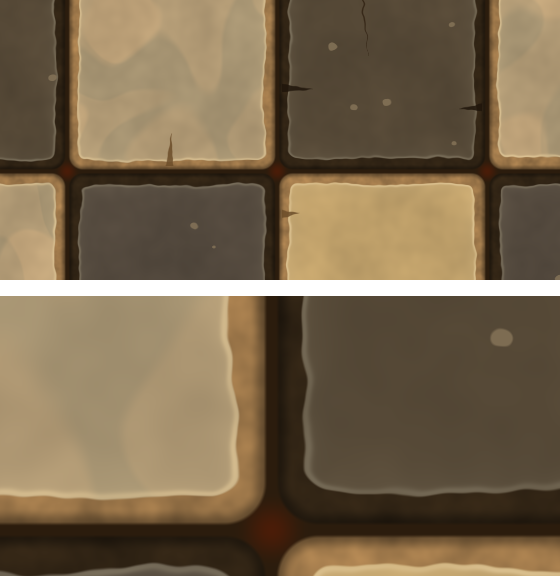
Top, the full canvas; bottom, a detail of the centre.
Reproduce this texture procedurally as a WebGL 1 fragment shader.

```glsl
precision highp float;
// Worn checkerboard of bevelled stone tiles, pale and dark, with chips, specks and cracks.
uniform vec2 u_resolution;

const float PITCH = 0.75;               // tile size, in canvas heights
const vec2 ORIGIN = vec2(0.24, 0.388);  // one grout crossing
const vec3 GROUT = vec3(0.17, 0.11, 0.05);
const vec3 RUST = vec3(0.29, 0.11, 0.03);
const vec3 PEBBLE = vec3(0.53, 0.46, 0.35);

float hash(vec2 p) {
  return fract(sin(dot(p, vec2(127.1, 311.7))) * 4375.85);
}

vec2 gradient(vec2 p) {
  float angle = 6.2832 * hash(p);
  return vec2(cos(angle), sin(angle));
}

// Gradient noise, roughly -0.7 to 0.7
float noise(vec2 p) {
  vec2 i = floor(p), f = fract(p);
  vec2 u = f * f * f * (f * (f * 6.0 - 15.0) + 10.0);
  vec2 e = vec2(1.0, 0.0);
  float low = mix(dot(gradient(i), f), dot(gradient(i + e), f - e), u.x);
  float high = mix(dot(gradient(i + e.yx), f - e.yx), dot(gradient(i + 1.0), f - 1.0), u.x);
  return mix(low, high, u.y);
}

float fbm(vec2 p) {
  return noise(p) + 0.5 * noise(p * 2.1 + 7.3) + 0.25 * noise(p * 4.3 + 3.1);
}

float roundBox(vec2 p, float halfSize, float radius) {
  vec2 d = abs(p) - halfSize + radius;
  return length(max(d, 0.0)) + min(max(d.x, d.y), 0.0) - radius;
}

float cover(float d, float soft) {
  return 1.0 - smoothstep(-soft, soft, d);
}

// Tapered notches cut inward from some of the four sides
float chips(vec2 q, vec2 cell, float soft) {
  float mask = 0.0;
  for (int i = 0; i < 4; i++) {
    vec2 seed = cell * 3.7 + float(i) * 11.3;
    float len = mix(0.07, 0.19, hash(seed + 1.0));
    float along = (q.x + 0.475) / len;
    float bend = 0.02 * (hash(seed + 4.0) - 0.5) * along;
    float across = abs(q.y - 0.7 * (hash(seed + 2.0) - 0.5) - bend + 0.006 * noise(q * 30.0));
    float notch = cover(across - 0.018 * (1.0 - along), soft) * step(0.0, along) * step(along, 1.0);
    mask = max(mask, notch * step(hash(seed + 3.0), 0.4));
    q = vec2(-q.y, q.x);
  }
  return mask;
}

// Scattered pale pebbles set into a tile
float specks(vec2 q, vec2 cell, float soft) {
  float mask = 0.0;
  for (int i = 0; i < 5; i++) {
    vec2 seed = cell * 5.1 + float(i) * 7.9;
    vec2 center = 0.88 * (vec2(hash(seed), hash(seed + 2.3)) - 0.5);
    float radius = mix(0.008, 0.024, hash(seed + 5.7));
    vec2 d = (q - center) * vec2(1.0, 1.2);
    mask = max(mask, cover(length(d) - radius + 0.008 * noise(q * 35.0), soft));
  }
  return mask;
}

// Thin wandering crack running down from the upper edge
float crack(vec2 q, float soft) {
  float path = -0.085 - 0.1 * (q.y - 0.2) + 0.02 * noise(vec2(q.y * 22.0, 4.5));
  float width = 0.0035 * smoothstep(0.05, 0.25, q.y);
  return cover(abs(q.x - path) - width, soft) * step(0.05, q.y);
}

// Face colour: marbled or plain, pale or dark
vec3 faceColor(vec2 p, float pale, float variant, float lower) {
  float cloud = fbm(p * 3.0);
  vec2 warp = p + 0.25 * vec2(noise(p * 2.2), noise(p * 2.2 + 9.0));
  float veil = 0.55 * smoothstep(-0.02, 0.05, noise(warp * vec2(2.6, 1.5) + 3.0))
             + 0.45 * smoothstep(0.05, 0.12, noise(warp * 2.4 + 15.0));
  vec3 marble = mix(vec3(0.64, 0.57, 0.44), vec3(0.74, 0.63, 0.47), veil);
  vec3 light = mix(marble, vec3(0.74, 0.62, 0.41), variant);
  vec3 dark = mix(vec3(0.33, 0.28, 0.21), vec3(0.325, 0.285, 0.24), lower);
  return mix(dark, light, pale) * (1.0 + 0.1 * cloud + 0.03 * noise(p * 17.0));
}

void main() {
  vec2 p = (gl_FragCoord.xy / u_resolution.y - ORIGIN) / PITCH;
  vec2 cell = floor(p), q = fract(p) - 0.5;
  float soft = max(0.0025, 0.8 / (PITCH * u_resolution.y));
  float pale = 1.0 - mod(cell.x + cell.y, 2.0);
  float variant = step(abs(mod(cell.x, 4.0) - 1.0), 0.5);
  float lower = mod(cell.y, 2.0);

  // Straight outer edge and worn inner face edge
  float outer = roundBox(q, 0.49, 0.065);
  vec2 shift = 0.014 * (vec2(hash(cell + 0.3), hash(cell + 8.6)) - 0.5);
  float wear = 0.018 * noise(p * 6.0 + cell * 4.0) + 0.009 * noise(p * 19.0 + cell * 9.0);
  float inner = roundBox(q - shift, 0.443, 0.035) + wear;

  // Grout, rusty at the crossings
  vec3 color = mix(GROUT, RUST, cover(length(0.5 - abs(q)) - 0.03, 0.03));

  // Bevel, darkening towards the grout
  vec3 bevel = mix(vec3(0.19, 0.14, 0.08), vec3(0.62, 0.47, 0.29), pale);
  bevel *= 1.0 + 0.22 * fbm(p * 13.0);
  bevel *= mix(0.65, 1.0, smoothstep(0.0, 0.025, -outer));
  color = mix(color, bevel, cover(outer, soft * 1.5));

  // Face with a soft glow and a bright worn rim
  vec3 face = faceColor(p, pale, variant, lower);
  vec3 rim = mix(vec3(0.50, 0.46, 0.38), vec3(0.88, 0.78, 0.59), pale);
  float glow = 0.22 * exp(min(inner, 0.0) * 28.0);
  float line = 0.6 * exp(-pow((inner + 0.005) / 0.006, 2.0));
  face = mix(face, rim, min(glow + line * (0.8 + 0.5 * noise(p * 8.0)), 1.0));
  color = mix(color, face, cover(inner, soft));

  // Damage
  color = mix(color, PEBBLE, 0.8 * specks(q, cell, soft) * (1.0 - pale));
  float notch = chips(q, cell, soft);
  color = mix(color, mix(vec3(0.12, 0.08, 0.04), vec3(0.42, 0.30, 0.16), pale), 0.85 * notch);
  color = mix(color, GROUT, 0.75 * crack(q, soft) * variant * (1.0 - pale));
  gl_FragColor = vec4(color, 1.0);
}
```
